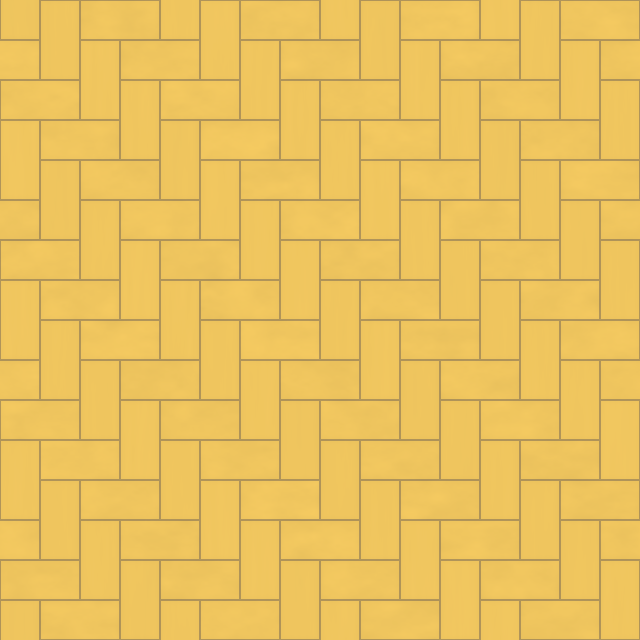
A WebGL 1 fragment shader for this pattern:

```glsl
precision highp float;
// Yellow paving bricks in a single herringbone with hairline dark joints.

#define CELLS 16.0                       // half-brick cells per side, a multiple of 4
#define JOINT_WIDTH 0.0165               // in cells
#define BRICK_COLOR vec3(0.94, 0.775, 0.37)
#define JOINT_COLOR vec3(0.20, 0.20, 0.32)
#define BRICK_TONE 0.008                 // tone change from brick to brick
#define CLOUD_TONE 0.055                 // smudges on the lying bricks
#define STREAK_TONE 0.014                // faint grain on the standing bricks
#define EDGE_SHADE 0.012                 // soft darkening near the joints

uniform vec2 u_resolution;

float hash(vec2 p) {
  return fract(sin(dot(p, vec2(12.9898, 78.233))) * 43758.5453);
}

float valueNoise(vec2 p) {
  vec2 i = floor(p);
  vec2 f = fract(p);
  f = f * f * (3.0 - 2.0 * f);
  float low = mix(hash(i), hash(i + vec2(1.0, 0.0)), f.x);
  float high = mix(hash(i + vec2(0.0, 1.0)), hash(i + vec2(1.0, 1.0)), f.x);
  return mix(low, high, f.y);
}

float fbm(vec2 p) {
  float sum = 0.0;
  float weight = 0.5;
  for (int octave = 0; octave < 4; octave++) {
    sum += weight * valueNoise(p);
    p = p * 2.03 + 17.3;
    weight *= 0.5;
  }
  return sum / 0.9375;
}

// Share of a pixel of the given width covered by a joint at distance d.
float jointCoverage(float d, float pixel) {
  float halfJoint = 0.5 * JOINT_WIDTH;
  float upper = min(d + 0.5 * pixel, halfJoint);
  float lower = max(d - 0.5 * pixel, -halfJoint);
  return clamp((upper - lower) / pixel, 0.0, 1.0);
}

void main() {
  vec2 uv = gl_FragCoord.xy / u_resolution;
  vec2 p = vec2(uv.x, 1.0 - uv.y) * CELLS;
  vec2 pixel = CELLS / u_resolution;

  // Each row steps one cell sideways: standing end, standing start, lying pair.
  vec2 cell = floor(p);
  float phase = floor(mod(cell.x - cell.y + 0.5, 4.0));
  bool lying = phase > 1.5;
  vec2 origin = cell;
  if (phase > 2.5) origin.x -= 1.0;
  if (phase < 0.5) origin.y -= 1.0;
  vec2 size = lying ? vec2(2.0, 1.0) : vec2(1.0, 2.0);
  vec2 local = p - origin;

  // The wrapped brick index keeps the wear seamless.
  vec2 id = floor(mod(origin + 0.5, CELLS));
  vec2 seed = 40.0 * vec2(hash(id + 3.1), hash(id + 8.7));

  // Wear: cloudy smudges on lying bricks, lengthwise grain on standing ones.
  float tone = 1.0 + BRICK_TONE * (hash(id + 1.7) - 0.5);
  if (lying) {
    tone += CLOUD_TONE * (fbm(local * vec2(1.6, 2.6) + seed) - 0.5);
  } else {
    tone += STREAK_TONE * (fbm(local * vec2(7.0, 0.7) + seed) - 0.5);
  }
  vec2 edge = min(local, size - local);
  tone -= EDGE_SHADE * (1.0 - smoothstep(0.0, 0.16, min(edge.x, edge.y)));

  // Joints, filtered by area so hairlines keep their weight at any size.
  float joint = max(jointCoverage(edge.x, pixel.x), jointCoverage(edge.y, pixel.y));
  gl_FragColor = vec4(mix(BRICK_COLOR * tone, JOINT_COLOR, joint), 1.0);
}
```
